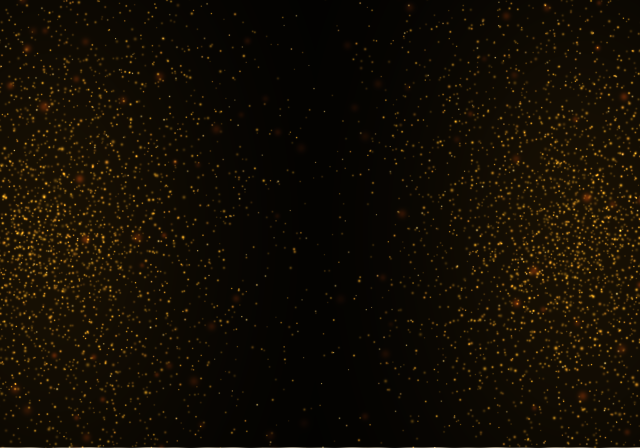
Write a Shadertoy shader that draws this background.

```glsl
#define LEFT_FOCUS vec2(0.08, 0.48)
#define RIGHT_FOCUS vec2(0.905, 0.48)
#define WIDE_SPREAD vec2(0.37, 0.54)
#define CORE_SPREAD vec2(0.15, 0.16)
#define GLOW_COLOR vec3(0.072, 0.046, 0.005)
#define BASE_COLOR vec3(0.022, 0.017, 0.008)
#define GOLD vec3(0.90, 0.64, 0.13)
#define AMBER vec3(0.70, 0.40, 0.11)
#define PALE vec3(0.86, 0.74, 0.40)
#define EMBER vec3(0.46, 0.16, 0.025)

vec3 hash3(vec2 cell) {
    vec3 q = fract(cell.xyx * vec3(0.1031, 0.1030, 0.0973));
    q += dot(q, q.yxz + 33.33);
    return fract((q.xxy + q.yzz) * q.zyx);
}

float aspectRatio() {
    return iResolution.x / iResolution.y;
}

// Elliptical falloff around the nearer of the two clouds
float cloud(vec2 p, vec2 spread) {
    vec2 toLeft = (p - LEFT_FOCUS * vec2(aspectRatio(), 1.0)) / spread;
    vec2 toRight = (p - RIGHT_FOCUS * vec2(aspectRatio(), 1.0)) / spread;
    return exp(-min(dot(toLeft, toLeft), dot(toRight, toRight)));
}

// Scattered dust: one jittered grain per cell, thinned by the clouds
// chance = (everywhere, wide cloud, core), dimmest = least grain power
vec3 dust(vec2 p, float cells, float radius, vec3 chance, vec3 tint,
          float dimmest, float seed) {
    vec3 light = vec3(0.0);
    vec2 home = floor(p * cells);
    for (int j = -1; j <= 1; j++) {
        for (int i = -1; i <= 1; i++) {
            vec2 cell = home + vec2(i, j);
            vec3 place = hash3(cell + seed);
            vec3 look = hash3(cell + seed + 71.7);
            vec2 center = (cell + place.xy) / cells;
            float wide = cloud(center, WIDE_SPREAD);
            float density = dot(chance, vec3(1.0, wide, cloud(center, CORE_SPREAD)));
            float size = radius * mix(0.7, 1.2, look.x) * mix(0.85, 1.0, wide);
            vec2 offset = (p - center) / size;
            float grain = exp(-dot(offset, offset));
            float power = mix(dimmest, 1.0, look.y * look.y) * mix(0.75, 1.0, wide);
            vec3 color = mix(tint, AMBER, 0.7 * look.z * look.z);
            light += color * grain * power * step(place.z, density);
        }
    }
    return light;
}

// Large soft embers, faint between the clouds
vec3 embers(vec2 p) {
    const float cells = 11.0;
    vec3 light = vec3(0.0);
    vec2 home = floor(p * cells);
    for (int j = -1; j <= 1; j++) {
        for (int i = -1; i <= 1; i++) {
            vec2 cell = home + vec2(i, j);
            vec3 place = hash3(cell + 311.0);
            vec3 look = hash3(cell + 457.0);
            vec2 center = (cell + place.xy) / cells;
            float away = length(p - center) / mix(0.005, 0.010, look.x);
            float disc = exp(-away * away);
            float power = mix(0.15, 0.85, cloud(center, WIDE_SPREAD));
            light += EMBER * disc * power * mix(0.4, 1.0, look.y) * step(place.z, 0.45);
        }
    }
    return light;
}

void mainImage(out vec4 fragColor, in vec2 fragCoord) {
    vec2 p = fragCoord / iResolution.y;

    // Dark ground with warm haze at both sides
    vec3 color = BASE_COLOR * (0.3 + 0.7 * cloud(p, WIDE_SPREAD * 1.6));
    color += GLOW_COLOR * cloud(p, WIDE_SPREAD * vec2(0.9, 1.0));

    // Embers, then fine, medium and large grains
    color += embers(p);
    color += dust(p, 105.0, 0.0024, vec3(0.0, 0.38, 0.40), GOLD, 0.25, 13.0);
    color += dust(p, 52.0, 0.0029, vec3(0.0, 0.50, 0.15), GOLD, 0.22, 129.0);
    color += dust(p, 24.0, 0.0035, vec3(0.0, 0.30, 0.10), GOLD, 0.30, 223.0);

    // Sparse pale specks over the whole canvas
    color += dust(p, 22.0, 0.0021, vec3(0.36, 0.0, 0.0), PALE, 0.50, 613.0);

    // Thin broken line along the lower edge
    float rim = 1.0 - smoothstep(0.0014, 0.0034, p.y);
    float broken = 0.55 + 0.25 * sin(p.x * 41.0) + 0.2 * sin(p.x * 97.0 + 1.0);
    color += vec3(0.55, 0.52, 0.46) * rim * broken;

    fragColor = vec4(min(color, 1.0), 1.0);
}
```
